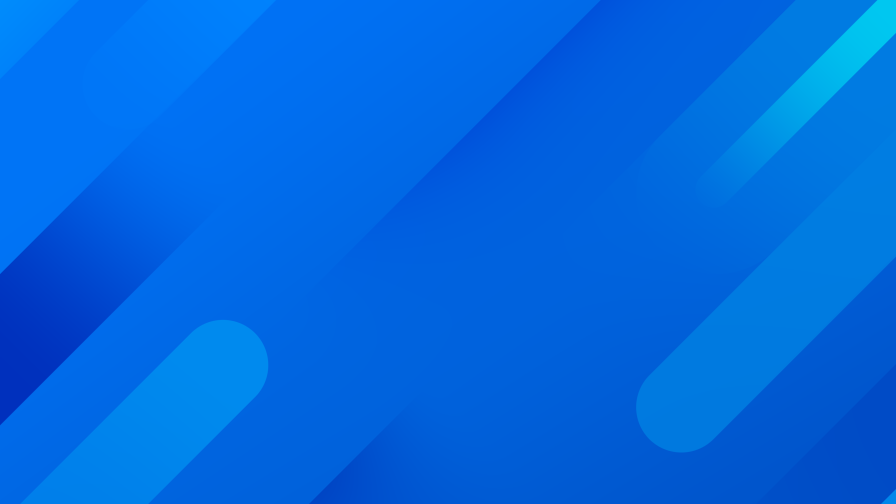
Write a Shadertoy shader that draws this background.

```glsl
// Blue abstract backdrop: diagonal bands and round-ended bars over a soft gradient.
// Everything lives in a frame turned by 45 degrees (x along the bars, y across),
// where each bar is a capsule distance and each fold is a fading half-plane.

const vec3 SKY_BLUE   = vec3(0.00, 0.445, 0.960);
const vec3 MID_BLUE   = vec3(0.00, 0.390, 0.870);
const vec3 DEEP_BLUE  = vec3(0.00, 0.325, 0.790);
const vec3 NAVY       = vec3(0.00, 0.190, 0.740);
const vec3 FOLD_BLUE  = vec3(0.00, 0.300, 0.850);
const vec3 AZURE      = vec3(0.00, 0.530, 1.000);
const vec3 BAR_BLUE   = vec3(0.00, 0.550, 0.935);
const vec3 TEAL_BLUE  = vec3(0.00, 0.510, 0.890);
const vec3 CYAN       = vec3(0.00, 0.780, 0.940);

const float BAR_RADIUS   = 0.127;
const float CORNER_EDGE  = 0.157;
const float LEFT_EDGE    = 0.544;
const float FOLD_EDGE    = 1.192;
const float WEDGE_EDGE   = 1.613;
const float SHADE_EDGE   = 2.500;
const float LAST_EDGE    = 2.748;

float edgeWidth;

// Coverage of the side where the signed distance is negative
float cover(float dist) {
    return 1.0 - smoothstep(-edgeWidth, edgeWidth, dist);
}

// Bar running up-right without end from its round lower cap
float upBar(vec2 q, vec2 cap, float radius) {
    vec2 d = q - cap;
    return cover(length(vec2(min(d.x, 0.0), d.y)) - radius);
}

// Bar running down-left without end from its round upper cap
float downBar(vec2 q, vec2 cap, float radius) {
    return upBar(vec2(-q.x, q.y), vec2(-cap.x, cap.y), radius);
}

// Coverage beyond a diagonal edge, toward the lower right
float beyond(vec2 q, float edge) {
    return cover(edge - q.y);
}

vec3 backdrop(vec2 q) {
    vec3 color = mix(SKY_BLUE, MID_BLUE, smoothstep(0.4, 1.55, q.y - 0.15 * q.x));
    return mix(color, DEEP_BLUE, smoothstep(1.4, 2.6, q.y - 0.25 * q.x));
}

// Upper left: bright strip, faint bar, lit corner and dark band
vec3 leftGroup(vec3 color, vec2 q) {
    float strip = 1.0 - beyond(q, LEFT_EDGE);
    color = mix(color, AZURE, 0.12 * strip);
    float bar = upBar(q, vec2(0.086, 0.421), BAR_RADIUS);
    color = mix(color, AZURE, bar * (0.08 + 0.65 * smoothstep(-0.05, 0.6, q.x)));
    float corner = 1.0 - beyond(q, CORNER_EDGE);
    color = mix(color, BAR_BLUE + vec3(0.0, 0.03, 0.06), corner * (0.75 - 2.0 * q.y));
    float band = cover(abs(q.y - 0.694) - 0.150);
    return mix(color, NAVY, band * smoothstep(0.10, -0.72, q.x));
}

// Centre: shaded fold, bottom wedge and lower left bar
vec3 middleGroup(vec3 color, vec2 q) {
    float fold = beyond(q, FOLD_EDGE) * exp(-max(q.y - FOLD_EDGE, 0.0) / 0.16);
    color = mix(color, FOLD_BLUE, 0.85 * fold * smoothstep(-0.1, 0.75, q.x));
    float wedge = beyond(q, WEDGE_EDGE) * exp(-max(q.y - WEDGE_EDGE, 0.0) / 0.3);
    color = mix(color, vec3(0.0, 0.27, 0.77), wedge * smoothstep(0.10, -0.35, q.x));
    float bar = downBar(q, vec2(-0.282, 1.167), BAR_RADIUS);
    return mix(color, BAR_BLUE, bar * mix(0.65, 0.95, smoothstep(-0.95, -0.25, q.x)));
}

// Right: wide translucent band, cyan streak, large bar and dark lower corner
vec3 rightGroup(vec3 color, vec2 q) {
    float glow = cover(abs(q.y - 1.93) - 0.351);
    color = mix(color, TEAL_BLUE, 0.35 * glow * smoothstep(0.5, 1.6, q.x));
    float wide = upBar(q, vec2(1.04, 1.806), 0.227);
    color = mix(color, TEAL_BLUE, wide * 0.65 * smoothstep(0.75, 1.55, q.x));
    float streak = upBar(q, vec2(1.04, 1.792), 0.051);
    color = mix(color, CYAN, streak * smoothstep(0.92, 1.75, q.x));
    float bar = upBar(q, vec2(0.544, 2.160), BAR_RADIUS);
    color = mix(color, TEAL_BLUE, 0.78 * bar);
    float shade = beyond(q, SHADE_EDGE) * smoothstep(0.1, 0.95, q.x);
    color = mix(color, vec3(0.0, 0.285, 0.77), 0.8 * shade);
    return mix(color, BAR_BLUE, 0.9 * beyond(q, LAST_EDGE));
}

void mainImage(out vec4 fragColor, in vec2 fragCoord) {
    vec2 p = fragCoord / iResolution.y;
    float depth = 1.0 - p.y;
    vec2 q = vec2(p.x - depth, p.x + depth);
    edgeWidth = 1.0 / iResolution.y;

    vec3 color = backdrop(q);
    color = leftGroup(color, q);
    color = middleGroup(color, q);
    color = rightGroup(color, q);
    fragColor = vec4(clamp(color, 0.0, 1.0), 1.0);
}
```
